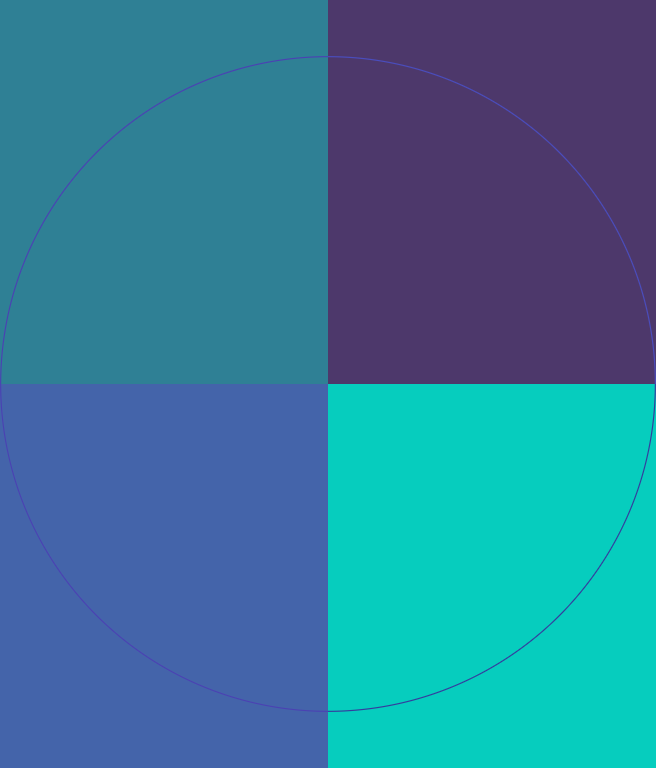
Write a WebGL 2 fragment shader that draws this background.

```glsl
#version 300 es
precision highp float;
// Four flat colour quadrants meeting at the centre of the canvas, with a
// hairline circle that touches the sides. Edges are distance functions
// smoothed over one pixel; the ring is tinted separately in each quadrant.

uniform vec2 u_resolution;
out vec4 fragColor;

const vec3 TEAL = vec3(0.184, 0.502, 0.584);
const vec3 PLUM = vec3(0.302, 0.220, 0.420);
const vec3 BLUE = vec3(0.268, 0.394, 0.665);
const vec3 TURQUOISE = vec3(0.022, 0.805, 0.745);

const vec3 RING_VIOLET = vec3(0.29, 0.26, 0.70);
const vec3 RING_INDIGO = vec3(0.29, 0.30, 0.74);
const vec3 RING_DARK = vec3(0.20, 0.24, 0.62);

const float RING_RADIUS = 0.499;
const float RING_WIDTH = 0.0018;

// Coverage of the positive side of an edge, smoothed over one pixel.
float edgeCoverage(float dist, float pixel) {
    return clamp(dist / pixel + 0.5, 0.0, 1.0);
}

// Coverage of a circular line, also correct when thinner than a pixel.
float ringCoverage(vec2 p, float radius, float width, float pixel) {
    float dist = length(p) - radius;
    return edgeCoverage(dist + 0.5 * width, pixel)
         - edgeCoverage(dist - 0.5 * width, pixel);
}

// Blends four colours by the horizontal and vertical side weights.
vec3 quadrants(vec2 side, vec3 topLeft, vec3 topRight, vec3 lowLeft, vec3 lowRight) {
    vec3 top = mix(topLeft, topRight, side.x);
    vec3 low = mix(lowLeft, lowRight, side.x);
    return mix(low, top, side.y);
}

void main() {
    // Centred coordinates, with the shorter side of the canvas as one unit.
    float pixel = 1.0 / min(u_resolution.x, u_resolution.y);
    vec2 p = (gl_FragCoord.xy - 0.5 * u_resolution) * pixel;
    vec2 side = vec2(edgeCoverage(p.x, pixel), edgeCoverage(p.y, pixel));

    // Background fields
    vec3 color = quadrants(side, TEAL, PLUM, BLUE, TURQUOISE);

    // Hairline circle
    vec3 ringColor = quadrants(side, RING_VIOLET, RING_INDIGO, RING_VIOLET, RING_DARK);
    color = mix(color, ringColor, ringCoverage(p, RING_RADIUS, RING_WIDTH, pixel));

    fragColor = vec4(color, 1.0);
}
```
